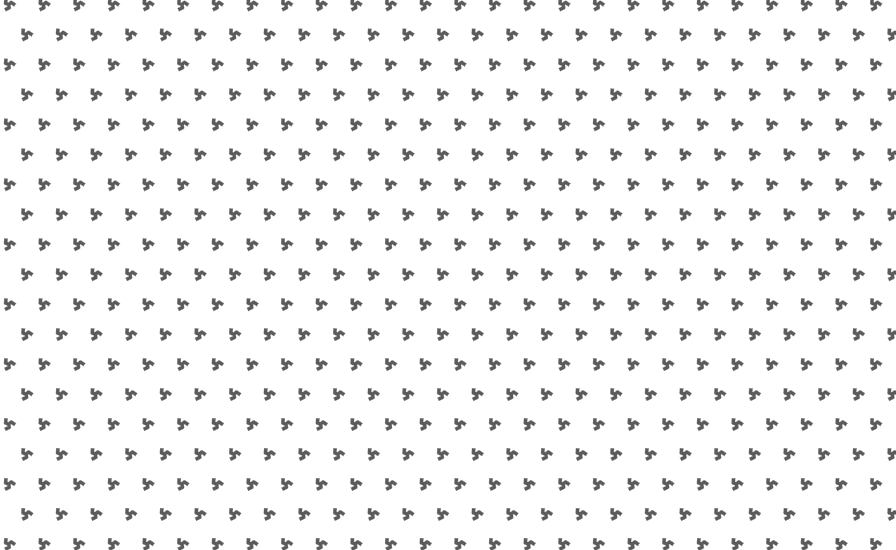
Reproduce this pattern procedurally as a Shadertoy shader.

```glsl
const float REPEATS_ACROSS = 25.86;
const float ROW_HEIGHT = 0.865;
const vec2 LATTICE_ORIGIN = vec2(0.251, 0.173);
const vec2 KNEE = vec2(-0.088, 0.034);
const vec2 TIP = vec2(-0.078, 0.168);
const float HALF_WIDTH = 0.051;
const vec3 PAPER = vec3(1.0);
const vec3 INK = vec3(0.355);

vec2 rotate(vec2 p, float angle) {
    float c = cos(angle), s = sin(angle);
    return vec2(c * p.x - s * p.y, s * p.x + c * p.y);
}

// Stroke with round ends
float capsuleDistance(vec2 p, vec2 a, vec2 b, float radius) {
    vec2 ab = b - a;
    float t = clamp(dot(p - a, ab) / dot(ab, ab), 0.0, 1.0);
    return length(p - a - t * ab) - radius;
}

// Stroke with square ends
float barDistance(vec2 p, vec2 a, vec2 b, float radius) {
    vec2 along = normalize(b - a);
    vec2 q = p - 0.5 * (a + b);
    vec2 local = vec2(dot(q, along), dot(q, vec2(-along.y, along.x)));
    vec2 d = abs(local) - vec2(0.5 * length(b - a), radius);
    return length(max(d, 0.0)) + min(max(d.x, d.y), 0.0);
}

// Three bent arms around a common centre
float triskelionDistance(vec2 p, vec2 knee, vec2 tip, float radius) {
    float d = 1e3;
    for (int i = 0; i < 3; i++) {
        vec2 q = rotate(p, float(i) * radians(120.0));
        d = min(d, capsuleDistance(q, vec2(0.0), knee, radius));
        d = min(d, barDistance(q, knee, tip, radius));
    }
    return d;
}

// Position relative to the nearest motif, with odd rows shifted by half
vec2 staggeredCell(vec2 p, float rowHeight) {
    float row = floor(p.y / rowHeight + 0.5);
    float shift = 0.5 * mod(row, 2.0);
    return vec2(fract(p.x - shift + 0.5) - 0.5, p.y - row * rowHeight);
}

void mainImage(out vec4 fragColor, in vec2 fragCoord) {
    float pixel = REPEATS_ACROSS / iResolution.x;
    vec2 cell = staggeredCell(fragCoord * pixel - LATTICE_ORIGIN, ROW_HEIGHT);
    float d = triskelionDistance(cell, KNEE, TIP, HALF_WIDTH);
    float coverage = clamp(0.5 - d / (1.2 * pixel), 0.0, 1.0);
    fragColor = vec4(mix(PAPER, INK, coverage), 1.0);
}
```
